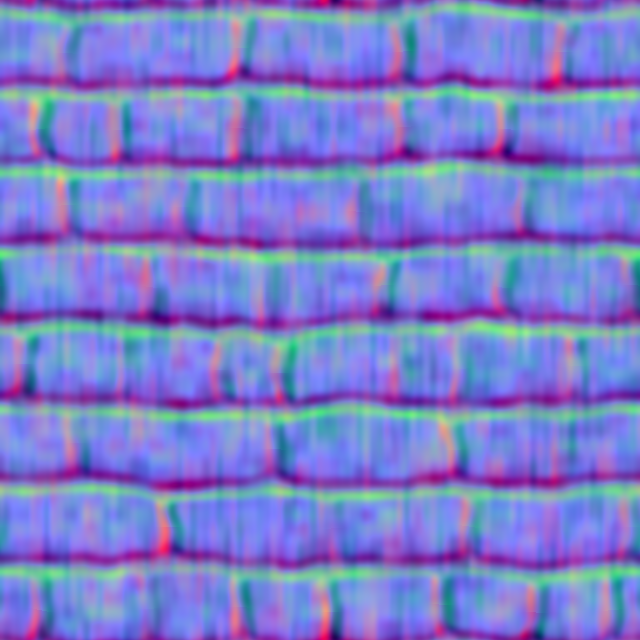
This texture map is drawn by a WebGL 2 fragment shader. Its source:

```glsl
#version 300 es
precision highp float;

uniform vec2 u_resolution;
out vec4 outColor;

// Courses, counted from the top
const int ROWS = 8;
const float TOP_OFFSET = 0.013;
const int BRICKS[ROWS] = int[](4, 5, 4, 5, 7, 4, 4, 7);
const float PHASE[ROWS] = float[](0.47, 0.08, 0.33, 0.06, 0.27, 0.68, 0.0, 0.66);
const float JOINT_JITTER = 0.24;

// Edge tilts: amount, and offset and width in canvas units
const vec3 TOP_EDGE = vec3(0.46, 0.009, 0.009);
const vec3 BOTTOM_EDGE = vec3(0.62, 0.013, 0.010);
const vec3 BOTTOM_SLOPE = vec3(0.22, 0.026, 0.018);
const vec3 LEFT_EDGE = vec3(0.62, 0.012, 0.010);
const vec3 RIGHT_EDGE = vec3(0.60, 0.010, 0.009);
const float CORNER_ROUNDING = 0.38;

// Surface relief
const float BED_WAVE = 0.020;
const float BED_CHIP = 0.008;
const float SIDE_WAVE = 0.016;
const float STREAK = 0.42;
const float BLOTCH = 0.40;
const float BROAD = 0.26;
const vec2 FACE_LEAN = vec2(-0.02, 0.07);

// Blue channel
const float FACE_BLUE = 0.97;
const float TILT_LOSS = 0.42;
const float GROOVE_LOSS = 0.16;

float hash(ivec2 cell, int seed) {
    uvec2 q = uvec2(cell + 64) * uvec2(1597u, 3571u);
    uint n = q.x ^ (q.y + uint(seed) * 7919u);
    n = n * 747796u + 289133u;
    n = ((n >> ((n >> 28) + 4u)) ^ n) * 277803u;
    n = (n ^ (n >> 15)) * 739391u;
    n ^= n >> 13;
    return float(n & 65535u) / 65535.0;
}

// Tiling value noise, from -0.5 to 0.5
float noise(vec2 uv, ivec2 cells, int seed) {
    vec2 p = fract(uv) * vec2(cells);
    ivec2 a = ivec2(floor(p)) % cells;
    ivec2 b = (a + 1) % cells;
    vec2 f = fract(p);
    f = f * f * (3.0 - 2.0 * f);
    float low = mix(hash(a, seed), hash(ivec2(b.x, a.y), seed), f.x);
    float high = mix(hash(ivec2(a.x, b.y), seed), hash(b, seed), f.x);
    return mix(low, high, f.y) - 0.5;
}

// Soft ridge of tilt beside a joint
float ridge(float d, vec3 edge) {
    float t = (d - edge.y) / edge.z;
    return edge.x * exp(-t * t);
}

void main() {
    vec2 uv = gl_FragCoord.xy / u_resolution;

    // Uneven masonry lines
    vec2 p = vec2(uv.x, 1.0 - uv.y - TOP_OFFSET);
    p.y += BED_WAVE * noise(uv, ivec2(7, 8), 1) + BED_CHIP * noise(uv, ivec2(24, 16), 2);
    p.x += SIDE_WAVE * noise(uv, ivec2(10, 24), 3);

    // Course and signed distance below the nearest bed joint
    float course = p.y * float(ROWS);
    int row = (int(floor(course)) + ROWS) % ROWS;
    float bed = (fract(course + 0.5) - 0.5) / float(ROWS);

    // Upright joints of this course
    float side = 0.0;
    float upright = 0.0;
    int count = BRICKS[row];
    for (int i = 0; i < count; i++) {
        float shift = JOINT_JITTER * 2.0 * (hash(ivec2(i, row), 4) - 0.5);
        float strength = mix(0.45, 1.1, hash(ivec2(i, row), 5));
        float d = p.x - (float(i) + PHASE[row] + shift) / float(count);
        d -= round(d);
        side += strength * (ridge(-d, RIGHT_EDGE) - ridge(d, LEFT_EDGE));
        upright += strength * exp(-d * d / 0.0003);
    }
    float inside = smoothstep(0.004, 0.026, abs(bed));
    bed *= 1.0 - CORNER_ROUNDING * min(upright, 1.0);

    // Edge tilt, worn unevenly along its length
    float wear = 1.0 + 0.7 * noise(uv, ivec2(22, 28), 6);
    vec2 tilt = FACE_LEAN;
    tilt.x += side * inside * wear;
    tilt.y += wear * (ridge(bed, TOP_EDGE) - ridge(-bed, BOTTOM_EDGE));
    tilt.y -= ridge(-bed, BOTTOM_SLOPE);

    // Stone face: fine upright streaks over larger dents
    tilt.x += STREAK * noise(uv, ivec2(96, 15), 7);
    tilt.y += 0.5 * STREAK * noise(uv, ivec2(84, 26), 8);
    tilt += BLOTCH * vec2(noise(uv, ivec2(36, 30), 9), noise(uv, ivec2(28, 46), 10));
    tilt += BROAD * vec2(noise(uv, ivec2(14, 18), 11), noise(uv, ivec2(13, 20), 12));

    // Encode the tilt as a normal, dulled in the grooves
    float groove = max(exp(-bed * bed / 0.00018), 0.7 * min(upright, 1.0) * inside);
    float blue = FACE_BLUE - TILT_LOSS * length(tilt) - GROOVE_LOSS * groove;
    blue += 0.12 * noise(uv, ivec2(40, 34), 13);
    outColor = vec4(clamp(vec3(0.5 + 0.5 * tilt, blue), 0.0, 1.0), 1.0);
}
```
